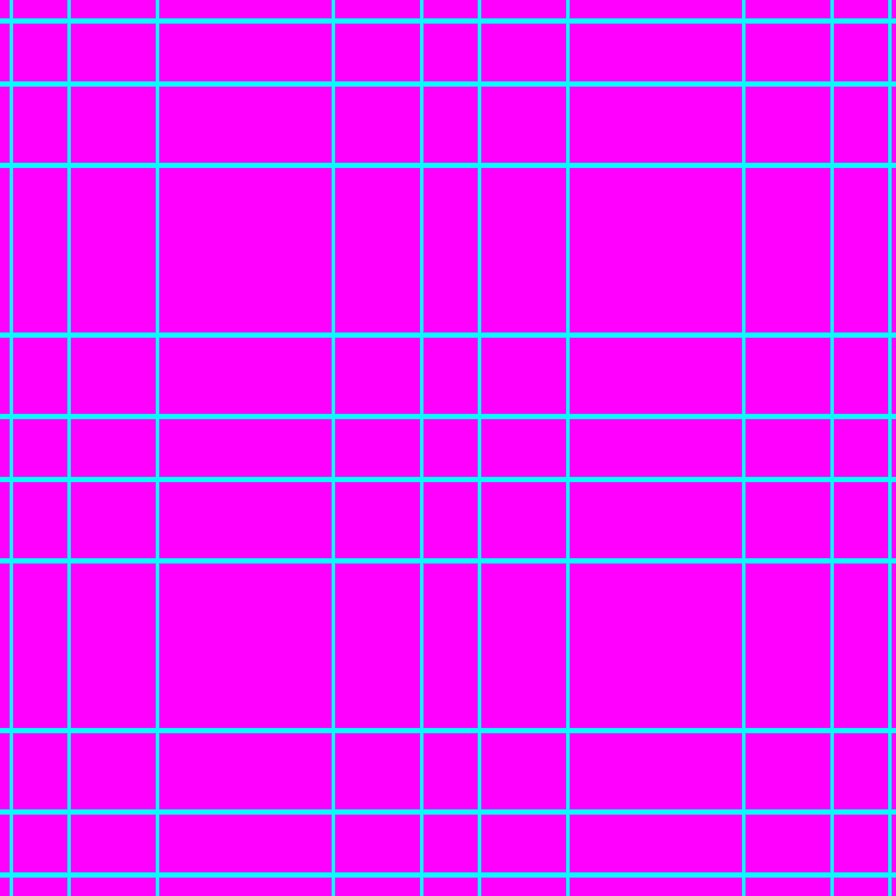
This pattern is drawn by a WebGL 1 fragment shader. Its source:

```glsl
precision highp float;

uniform vec2 u_resolution;

const vec3 GROUND_COLOR = vec3(1.0, 0.0, 1.0);
const vec3 LINE_COLOR = vec3(0.0, 1.0, 1.0);

// Signed offset from the centre of the nearest repeat
float repeatOffset(float position, float center, float period) {
  return (fract((position - center) / period + 0.5) - 0.5) * period;
}

// Distance to the nearest of two mirrored pairs of lines
float linePairDistance(float offset, float inner, float outer) {
  float mirrored = abs(offset);
  return min(abs(mirrored - inner), abs(mirrored - outer));
}

// Antialiased coverage of a line
float lineCoverage(float lineDistance, float halfWidth, float softness) {
  return 1.0 - smoothstep(halfWidth - softness, halfWidth + softness, lineDistance);
}

void main() {
  vec2 uv = gl_FragCoord.xy / u_resolution;
  vec2 softness = 0.75 / u_resolution;

  // Thin vertical lines
  float acrossOffset = repeatOffset(uv.x, 0.27393, 0.45801);
  float acrossDistance = linePairDistance(acrossOffset, 0.09814, 0.19678);
  float vertical = lineCoverage(acrossDistance, 0.00195, softness.x);

  // Wider horizontal lines
  float upOffset = repeatOffset(uv.y, 0.27930, 0.44141);
  float upDistance = linePairDistance(upOffset, 0.09473, 0.18555);
  float horizontal = lineCoverage(upDistance, 0.00293, softness.y);

  vec3 color = mix(GROUND_COLOR, LINE_COLOR, max(vertical, horizontal));
  gl_FragColor = vec4(color, 1.0);
}
```
